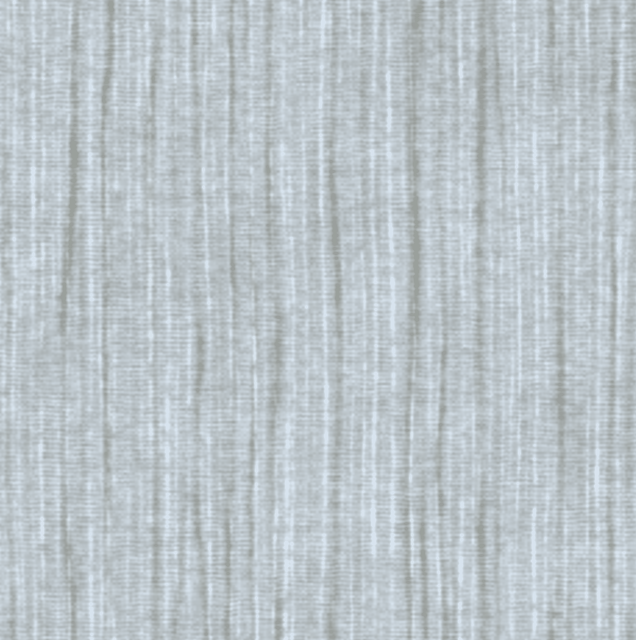
Give the GLSL for this texture, as a WebGL 2 fragment shader.

```glsl
#version 300 es
precision highp float;

// Pale blue-grey woven cloth: wandering vertical warp threads with darker
// gaps between them, crossed by fine horizontal weft ribs. Threads are
// Gaussian strands in jittered columns; value noise varies the weave.

uniform vec2 u_resolution;
out vec4 fragColor;

const float TAU = 6.2831853;
const vec3 SHADE = vec3(0.628, 0.654, 0.658);
const vec3 LIGHT = vec3(0.820, 0.864, 0.900);

// Integer hash of a lattice point, 0 to 1
float hash(ivec2 cell, int seed) {
  uvec2 q = uvec2(cell) * uvec2(1597334673u, 3812015801u);
  uint h = q.x ^ q.y ^ (uint(seed) * 2798796415u);
  h = (h ^ (h >> 16)) * 2146121005u;
  h = (h ^ (h >> 15)) * 2221713035u;
  h ^= h >> 16;
  return float(h >> 8) / 16777216.0;
}

// Smooth value noise, 0 to 1
float noise(vec2 p, int seed) {
  ivec2 i = ivec2(floor(p));
  vec2 f = fract(p);
  f = f * f * (3.0 - 2.0 * f);
  float low = mix(hash(i, seed), hash(i + ivec2(1, 0), seed), f.x);
  float high = mix(hash(i + ivec2(0, 1), seed), hash(i + ivec2(1, 1), seed), f.x);
  return mix(low, high, f.y);
}

float signedNoise(vec2 p, int seed) {
  return 2.0 * noise(p, seed) - 1.0;
}

float bell(float d, float width) {
  return exp(-0.5 * d * d / (width * width));
}

// Vertical strands, one per column, each with its own width, strength and drift
float strands(vec2 p, float count, vec2 widths, float weakest, float drift, float breakup, int seed) {
  float x = p.x * count;
  int column = int(floor(x));
  float sum = 0.0;
  for (int k = -2; k <= 2; k++) {
    int id = column + k;
    ivec2 key = ivec2(id, 0);
    float row = float(id);
    float center = row + 0.5 + 0.6 * (hash(key, seed) - 0.5);
    center += drift * signedNoise(vec2(row, p.y * 4.0), seed + 1);
    center += 0.08 * signedNoise(vec2(row, p.y * 28.0), seed + 2);
    float width = mix(widths.x, widths.y, hash(key, seed + 3));
    float strength = mix(weakest, 1.0, hash(key, seed + 4));
    float fade = mix(0.3, 1.4, noise(vec2(row, p.y * 7.0), seed + 5));
    fade *= 1.0 + breakup * signedNoise(vec2(row, p.y * 75.0), seed + 6);
    sum += strength * fade * bell(x - center, width);
  }
  return sum;
}

// Fine horizontal ribs with uneven phase and patchy depth
float ribs(vec2 p, float count) {
  float phase = 0.22 * signedNoise(p * vec2(45.0, 22.0), 31)
              + 0.45 * signedNoise(p * vec2(6.0, 14.0), 32);
  float wave = sin(TAU * (p.y * count + phase));
  float depth = mix(0.1, 1.4, noise(p * vec2(42.0, 20.0), 33));
  return wave * depth;
}

// Faint crosswise crease that comes and goes
float crease(vec2 p, float height) {
  float bend = 0.004 * signedNoise(vec2(p.x * 5.0, 0.5), 41);
  float presence = smoothstep(0.2, 0.3, p.x) * mix(0.3, 1.0, noise(vec2(p.x * 12.0, 2.5), 42));
  return presence * bell(p.y - height - bend, 0.0028);
}

void main() {
  vec2 p = gl_FragCoord.xy / u_resolution.y;

  // Gentle shared sway of the warp
  vec2 swayed = p;
  swayed.x += 0.005 * signedNoise(p * vec2(6.0, 2.5), 1);

  float threads = strands(swayed, 66.0, vec2(0.13, 0.20), 0.3, 0.22, 0.7, 11);
  float gaps = strands(swayed, 34.0, vec2(0.13, 0.25), 0.05, 0.30, 0.22, 21);

  // Weft: regular ribs, streaky yarn and occasional wider bands
  float weft = 0.10 * ribs(p, 140.0);
  weft += 0.16 * signedNoise(p * vec2(55.0, 220.0), 51);
  weft += 0.06 * signedNoise(p * vec2(3.0, 48.0), 52);

  float mottle = 0.09 * signedNoise(p * vec2(7.0, 9.0), 61)
               + 0.10 * signedNoise(p * vec2(95.0, 80.0), 62);
  float grain = 0.15 * signedNoise(p * vec2(230.0, 250.0), 63);

  float tone = 0.575 + 0.50 * threads - 0.74 * gaps + weft + mottle + grain;
  tone -= 0.28 * crease(p, 0.733);

  vec3 color = mix(SHADE, LIGHT, clamp(tone, -0.15, 1.15));
  // Gaps reveal a slightly warmer ground
  color += vec3(0.006, 0.003, -0.008) * min(gaps, 1.0);
  fragColor = vec4(color, 1.0);
}
```
